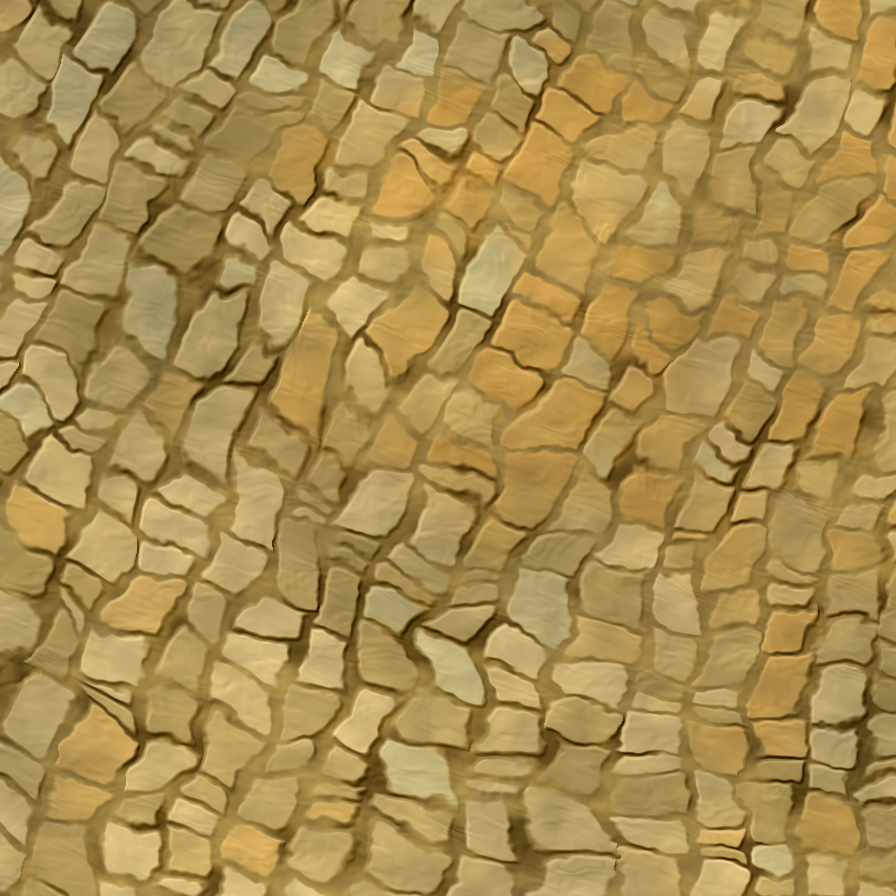
This texture is drawn by a three.js fragment shader. Its source:

```glsl
varying vec2 vUv;

#define STONES 15.5
#define ROW_ANGLE 1.22
#define TURN 0.3
#define BEND 0.08
#define WOBBLE 0.55
#define SPLIT_SHARE 0.18
#define ROUGHNESS 1.1
#define RELIEF 0.24
#define LIGHT_STEP 0.0034
#define LIGHT_DIR vec2(-0.6, 0.8)
#define CORNER 26.0

float hash(vec2 p) {
  vec3 q = fract(vec3(p.xyx) * 0.1031);
  q += dot(q, q.yzx + 33.33);
  return fract((q.x + q.y) * q.z);
}

float noise(vec2 p) {
  vec2 i = floor(p), f = fract(p);
  f = f * f * (3.0 - 2.0 * f);
  return mix(mix(hash(i), hash(i + vec2(1, 0)), f.x),
             mix(hash(i + vec2(0, 1)), hash(i + vec2(1, 1)), f.x), f.y);
}

vec2 noise2(vec2 p) {
  return vec2(noise(p + 11.0), noise(p + 57.0)) - 0.5;
}

vec2 rotate(vec2 p, float a) {
  return vec2(cos(a) * p.x + sin(a) * p.y, cos(a) * p.y - sin(a) * p.x);
}

// Slanted joint between two stones of a row
float joint(float col, float row, float y) {
  vec2 k = vec2(col, row) + 100.0;
  return col + 0.5 * (hash(k) - 0.5) + 0.45 * (hash(k + 31.0) - 0.5) * (y - 0.5);
}

// x: distance inward from the stone's edge, yz: stone id
vec3 layStones(vec2 uv) {
  // Rows lean at the upper left and stand up toward the lower right
  vec2 c = uv - 0.5;
  float angle = ROW_ANGLE + TURN * (c.x - c.y) * 0.6;
  vec2 p = rotate(c + BEND * noise2(uv * 2.6), angle) * STONES;
  p += WOBBLE * noise2(p * 1.05) + 0.14 * noise2(p * 3.3) + 0.06 * noise2(p * 8.0);
  float row = floor(p.y), y = fract(p.y);
  p.x += 7.0 * hash(vec2(row + 100.0, 3.0));

  float col = floor(p.x);
  if (p.x < joint(col, row, y)) col -= 1.0;
  else if (p.x > joint(col + 1.0, row, y)) col += 1.0;
  float left = p.x - joint(col, row, y);
  float right = joint(col + 1.0, row, y) - p.x;
  vec2 id = vec2(col, row) + 200.0;

  // Some stones are broken into two slabs
  if (hash(id + 9.0) < SPLIT_SHARE) {
    float cut = 0.5 * (left - right) + 0.25 * (hash(id + 5.0) - 0.5);
    if (cut < 0.0) right = -cut;
    else { left = cut; id += 400.0; }
  }

  // Uneven ends and slightly rounded corners
  float slant = 0.26 * (hash(id + 17.0) - 0.5) * (left - right);
  float bottom = y - 0.09 * hash(id + 2.0) + slant;
  float top = 1.0 - y - 0.09 * hash(id + 4.0) - slant;
  vec4 e = exp(-CORNER * vec4(left, right, bottom, top));
  return vec3(-log(e.x + e.y + e.z + e.w) / CORNER, id);
}

// Steps left where thin flakes have split away
float flakes(float n) {
  float s = n * 4.0;
  return (floor(s) + smoothstep(0.6, 1.0, fract(s))) / 4.0;
}

float surface(vec2 uv) {
  vec2 p = rotate(uv, -0.4) * vec2(0.75, 1.3);
  p += 0.03 * noise2(p * 22.0) + 0.008 * noise2(p * 70.0);
  return 0.6 * flakes(noise(p * 27.0)) + 0.4 * noise(p * 60.0) + 0.25 * noise(p * 125.0);
}

// Where joints are filled in and hardly visible
float filled(vec2 uv, float stain) {
  return smoothstep(0.32, 0.62, noise(uv * 17.0 + 70.0) + 0.2 * stain);
}

float height(vec2 uv, float depth, float fill) {
  return (1.0 - 0.75 * fill) * smoothstep(0.0, 0.1, depth) + ROUGHNESS * surface(uv);
}

void main() {
  vec2 uv = vUv;
  vec3 stone = layStones(uv);
  float depth = stone.x;
  vec2 id = stone.yz;

  // Ochre stain over the centre and right
  vec2 fromStain = (uv - vec2(0.74, 0.60)) * vec2(1.0, 0.85);
  float stain = 1.0 - smoothstep(0.08, 0.46, length(fromStain) + 0.35 * (noise(uv * 6.0) - 0.5));
  float fill = filled(uv, stain);

  // Stone colours
  vec3 olive = vec3(0.61, 0.52, 0.285);
  vec3 sand = vec3(0.78, 0.69, 0.465);
  vec3 ochre = vec3(0.74, 0.565, 0.265);
  vec3 paleGreen = vec3(0.73, 0.69, 0.49);
  float pick = hash(id + 21.0);
  vec3 color = mix(olive, sand, 0.12 + 0.85 * hash(id + 43.0));
  color = mix(color, ochre, smoothstep(0.78, 1.1, pick + 0.42 * stain) * 0.85);
  color = mix(color, paleGreen, 0.65 * step(pick, 0.06));
  color = mix(color, ochre, 0.85 * stain * noise(uv * 15.0 + 4.0));
  color *= 0.92 + 0.16 * noise(uv * 34.0);

  // Mortar, warmer inside the stain and paler where filled
  vec3 mortar = mix(vec3(0.52, 0.42, 0.195), vec3(0.63, 0.47, 0.21), stain);
  mortar = mix(mortar, vec3(0.62, 0.52, 0.28), 0.7 * fill);
  mortar *= 0.88 + 0.24 * noise(uv * 60.0);
  float gap = 0.075 * noise(uv * 13.0 + 30.0);
  color = mix(mortar, color, smoothstep(gap, gap + 0.06, depth));

  // Dark broken crevices
  float crevice = 1.0 - smoothstep(0.01, 0.07, depth);
  crevice *= smoothstep(0.42, 0.72, noise(uv * 24.0 + 8.0)) * (1.0 - 0.85 * fill);
  color = mix(color, vec3(0.31, 0.23, 0.06), 0.75 * crevice);

  // Broad light and dark areas
  color *= 0.89 + 0.22 * noise(uv * 5.0 + 15.0);

  // Light from the upper left
  vec2 lit = uv + LIGHT_STEP * LIGHT_DIR;
  float slope = height(uv, depth, fill) - height(lit, layStones(lit).x, fill);
  slope = clamp(slope, -0.7, 0.4);
  color += RELIEF * slope * vec3(1.0, 0.97, 0.85);

  gl_FragColor = vec4(clamp(color, 0.0, 1.0), 1.0);
}
```
